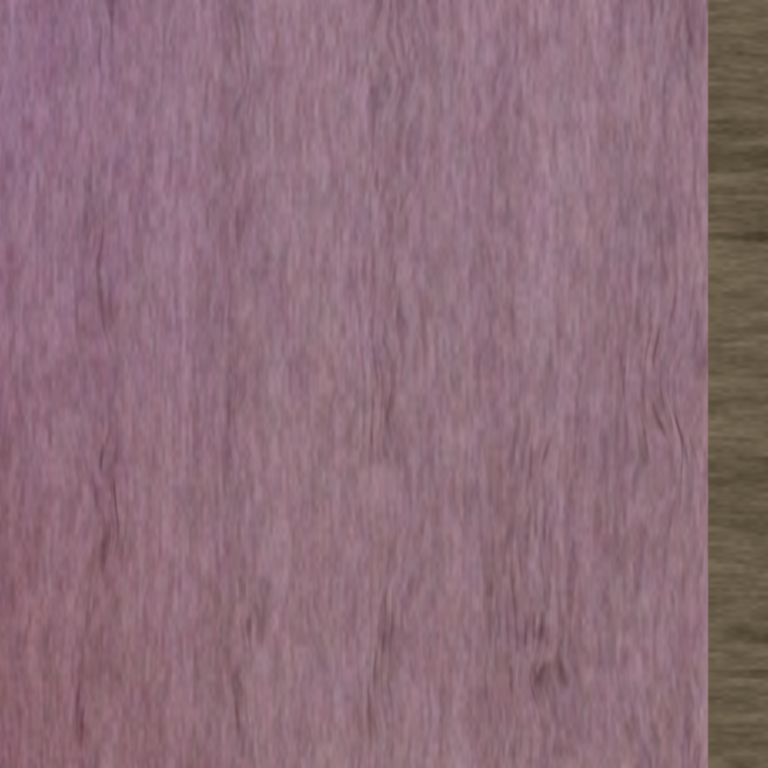
This texture is drawn by a Shadertoy shader. Its source:

```glsl
// Mauve wood board with vertical grain beside a narrow olive-brown strip with horizontal grain.

float hash(vec2 p) {
    vec3 q = fract(p.xyx * 0.1031);
    q += dot(q, q.yzx + 33.33);
    return fract((q.x + q.y) * q.z);
}

float noise(vec2 p) {
    vec2 cell = floor(p), f = fract(p);
    f = f * f * (3.0 - 2.0 * f);
    return mix(mix(hash(cell), hash(cell + vec2(1, 0)), f.x),
               mix(hash(cell + vec2(0, 1)), hash(cell + vec2(1, 1)), f.x), f.y);
}

// Noise centred on zero
float grain(vec2 p) {
    return noise(p) - 0.5;
}

// Strength of the wavy figure, gathered in a few broken vertical bands
float figureMask(vec2 p) {
    float mask = 0.0;
    for (int i = 0; i < 5; i++) {
        float id = float(i);
        float centre = 0.13 + 0.185 * id + 0.03 * grain(vec2(p.y * 4.0, id * 7.0));
        float width = 0.014 + 0.009 * id + 0.012 * hash(vec2(id, 3.0));
        float d = (p.x - centre) / width;
        mask += exp(-d * d) * smoothstep(0.05, 0.8, noise(vec2(id * 5.3 + 2.0, p.y * 6.0)));
    }
    return min(mask, 1.0);
}

vec3 mauveBoard(vec2 p) {
    float figure = figureMask(p);
    float x = p.x + 0.014 * grain(p * vec2(8, 3)) + 0.006 * grain(p * vec2(30, 14));
    x += figure * (0.022 * grain(p * vec2(16, 10)) + 0.008 * grain(p * vec2(45, 26)));

    // Straight grain, from broad bands to fine pores
    float tone = 0.036 * grain(vec2(x * 17.0, p.y * 0.8));
    tone += 0.036 * grain(vec2(x * 52.0, p.y * 3.0) + 20.0);
    tone += 0.045 * grain(vec2(x * 115.0, p.y * 14.0) + 50.0);
    tone += 0.068 * grain(vec2(x * 205.0, p.y * 42.0) + 90.0);
    tone += 0.045 * grain(p * vec2(230, 110));

    // Short dark dashes, denser inside the figure
    float dash = smoothstep(0.6, 0.95, noise(vec2(x * 130.0, p.y * 17.0) + 11.0));
    tone -= dash * (0.014 + 0.06 * figure);

    // Curved growth lines, broken into short pieces
    float rings = x * 62.0 + 3.5 * noise(p * vec2(11, 6) + 8.0);
    float line = pow(0.5 + 0.5 * cos(6.2832 * rings), 2.0);
    float broken = smoothstep(0.35, 0.8, noise(vec2(x * 70.0, p.y * 22.0) + 30.0));
    tone -= line * broken * (0.055 * figure + 0.022 * smoothstep(0.3, 0.8, p.x));
    tone -= 0.016 * figure;

    // Small ragged knot
    vec2 k = (p - vec2(0.72, 0.1)) * vec2(52, 17);
    k += 2.0 * vec2(grain(p * vec2(60, 40)), grain(p * vec2(40, 50) + 5.0));
    tone -= 0.15 * exp(-dot(k, k)) * noise(vec2(x * 110.0, p.y * 45.0));

    // Violet light at the upper left, redder below, greyer to the right
    float right = smoothstep(-0.05, 0.45, p.x);
    vec3 lower = mix(vec3(0.545, 0.39, 0.432), vec3(0.573, 0.449, 0.489), right);
    vec3 upper = mix(vec3(0.565, 0.429, 0.528), vec3(0.582, 0.460, 0.518), right);
    vec3 colour = mix(lower, upper, smoothstep(0.0, 1.0, p.y));

    // Faint blotches of colour
    colour += vec3(0.2, -0.3, 1.0) * 0.024 * grain(p * vec2(55, 24) + 70.0);
    colour += vec3(1.0, -0.4, -0.5) * 0.020 * grain(p * vec2(75, 30) + 130.0);
    colour += 0.03 * smoothstep(0.010, 0.0, abs(p.x - 0.918));
    return colour + tone * vec3(1.0, 1.0, 1.05);
}

vec3 oliveStrip(vec2 p) {
    float y = p.y + 0.008 * grain(p * vec2(16, 10));
    float tone = 0.05 * grain(vec2(p.x * 3.0, y * 14.0));
    tone += 0.055 * grain(vec2(p.x * 9.0, y * 60.0) + 15.0);
    tone += 0.075 * grain(vec2(p.x * 28.0, y * 170.0) + 40.0);
    tone += 0.05 * grain(p * vec2(110, 220));
    tone -= 0.07 * smoothstep(0.74, 0.95, noise(vec2(p.x * 4.0, y * 42.0) + 60.0));
    return vec3(0.400, 0.351, 0.279) + tone * vec3(1.0, 0.97, 0.9);
}

void mainImage(out vec4 fragColor, in vec2 fragCoord) {
    vec2 p = fragCoord / iResolution.xy;
    float seam = smoothstep(0.9205, 0.9235, p.x);
    fragColor = vec4(mix(mauveBoard(p), oliveStrip(p), seam), 1.0);
}
```
